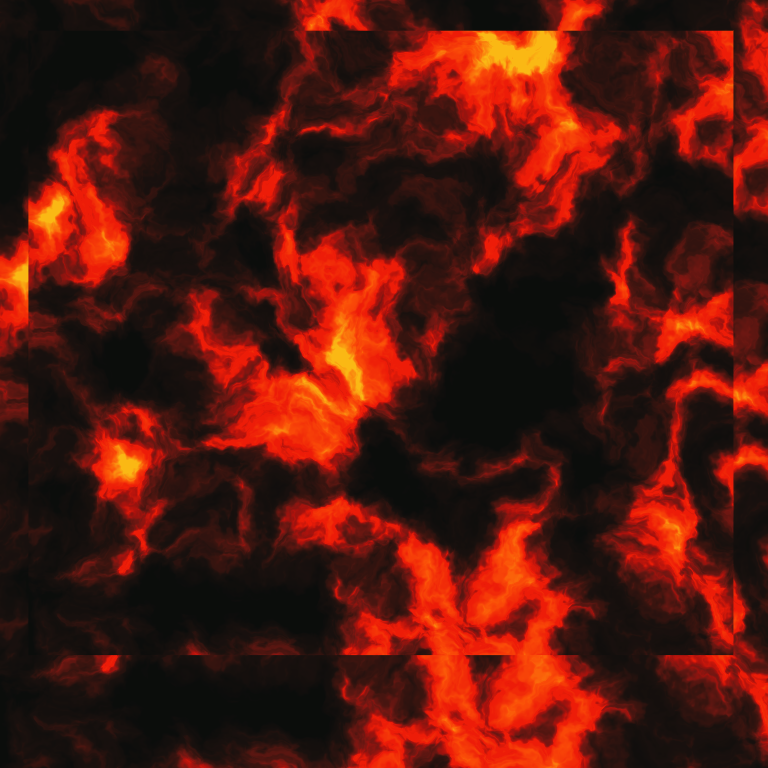
A Shadertoy shader for this texture:

```glsl
const float CLUSTER_SCALE = 4.2;   // glowing patches across the canvas
const float VEIN_SCALE = 7.0;      // thin cracks across the canvas
const float VEIN_WEIGHT = 0.17;
const float WARP_SCALE = 5.0;
const float WARP_AMOUNT = 0.07;
const float MEAN_NOISE = 0.17;     // average absolute noise value
const int OCTAVES = 6;
const mat2 TURN = mat2(0.8, 0.6, -0.6, 0.8);

// Inset panel, surrounded by an enlarged copy of the same field
const vec2 PANEL_LOW = vec2(0.037, 0.147);
const vec2 PANEL_HIGH = vec2(0.955, 0.960);
const float BORDER_ZOOM = 0.9;
const vec2 BORDER_SHIFT = vec2(0.035, 0.140);

const vec3 SOOT = vec3(0.045, 0.050, 0.045);
const vec3 CHAR = vec3(0.100, 0.065, 0.055);
const vec3 HALO = vec3(0.240, 0.080, 0.060);
const vec3 EMBER = vec3(0.440, 0.090, 0.070);
const vec3 CRIMSON = vec3(0.670, 0.070, 0.050);
const vec3 FLAME = vec3(0.930, 0.110, 0.030);
const vec3 ORANGE = vec3(0.980, 0.300, 0.030);
const vec3 YELLOW = vec3(0.980, 0.720, 0.080);

// Integer hash giving a unit gradient per lattice cell
vec2 gradientAt(vec2 cell) {
    uvec2 h = uvec2(ivec2(cell)) * 1664525u + 1013904223u;
    h.x += h.y * 1664525u;
    h.y += h.x * 1664525u;
    h ^= h >> 16u;
    h.x += h.y * 1664525u;
    h.y += h.x * 1664525u;
    h ^= h >> 16u;
    vec2 direction = vec2(h & 65535u) / 32767.5 - 1.0;
    return normalize(direction + 0.0001);
}

float gradientNoise(vec2 p) {
    vec2 cell = floor(p);
    vec2 f = p - cell;
    vec2 u = f * f * f * (f * (f * 6.0 - 15.0) + 10.0);
    vec2 e = vec2(1.0, 0.0);
    float a = dot(gradientAt(cell), f);
    float b = dot(gradientAt(cell + e.xy), f - e.xy);
    float c = dot(gradientAt(cell + e.yx), f - e.yx);
    float d = dot(gradientAt(cell + e.xx), f - e.xx);
    return mix(mix(a, b, u.x), mix(c, d, u.x), u.y);
}

float cloud(vec2 p) {
    float sum = 0.0, weight = 1.0;
    for (int i = 0; i < OCTAVES; i++) {
        sum += weight * gradientNoise(p);
        p = TURN * p * 2.03 + 17.3;
        weight *= 0.54;
    }
    return sum;
}

// Creased noise, centred on zero, peaking along thin lines
float veins(vec2 p) {
    float sum = 0.0, weight = 1.0;
    for (int i = 0; i < OCTAVES - 1; i++) {
        sum += weight * (1.0 - abs(gradientNoise(p)) / MEAN_NOISE);
        p = TURN * p * 2.07 + 9.7;
        weight *= 0.5;
    }
    return sum;
}

float heatAt(vec2 p) {
    vec2 warp = vec2(cloud(p * WARP_SCALE + 31.4), cloud(p * WARP_SCALE + 73.8));
    vec2 q = p + WARP_AMOUNT * warp;
    return cloud(q * CLUSTER_SCALE + 5.6) + VEIN_WEIGHT * veins(q * VEIN_SCALE + 42.1);
}

float ramp(float low, float high, float x) {
    return clamp((x - low) / (high - low), 0.0, 1.0);
}

vec3 heatColour(float heat) {
    vec3 colour = mix(SOOT, CHAR, ramp(-0.45, -0.12, heat));
    colour = mix(colour, HALO, ramp(-0.12, 0.06, heat));
    colour = mix(colour, EMBER, ramp(0.06, 0.175, heat));
    colour = mix(colour, CRIMSON, ramp(0.175, 0.25, heat));
    colour = mix(colour, FLAME, ramp(0.25, 0.32, heat));
    colour = mix(colour, ORANGE, ramp(0.36, 0.54, heat));
    return mix(colour, YELLOW, ramp(0.54, 0.72, heat));
}

void mainImage(out vec4 fragColor, in vec2 fragCoord) {
    float side = min(iResolution.x, iResolution.y);
    vec2 p = fragCoord / side;

    // Signed distance to the panel edge, softened over one pixel
    vec2 inside = min(p - PANEL_LOW, PANEL_HIGH - p);
    float panel = clamp(min(inside.x, inside.y) * side + 0.5, 0.0, 1.0);

    vec3 border = heatColour(heatAt(p * BORDER_ZOOM + BORDER_SHIFT));
    vec3 centre = heatColour(heatAt(p));
    fragColor = vec4(mix(border, centre, panel), 1.0);
}
```
